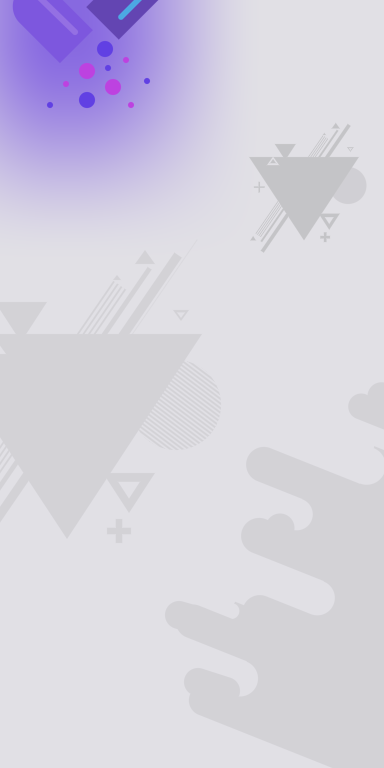
A Shadertoy shader for this background:

```glsl
const vec2 GRID = vec2(384.0, 768.0); // design units across the canvas
const vec3 PAPER = vec3(0.882, 0.878, 0.898);
const vec3 GREY = vec3(0.827, 0.823, 0.84);
const vec3 VIOLET = vec3(0.49, 0.34, 0.87);
const vec3 BLUE = vec3(0.38, 0.25, 0.89);
const vec3 MAGENTA = vec3(0.74, 0.26, 0.88);

// Smooth coverage of a signed distance
float cover(float d) {
    float aa = 0.7 * GRID.x / iResolution.x;
    return 1.0 - smoothstep(-aa, aa, d);
}

float box(vec2 p, vec2 center, vec2 halfSize) {
    vec2 q = abs(p - center) - halfSize;
    return max(q.x, q.y);
}

float segment(vec2 p, vec2 a, vec2 b, float r) {
    vec2 ab = b - a;
    return length(p - a - ab * clamp(dot(p - a, ab) / dot(ab, ab), 0.0, 1.0)) - r;
}

// Isosceles triangle; negative height points up
float triangle(vec2 p, vec2 base, float w, float h) {
    p -= base;
    float y = p.y * sign(h);
    h = abs(h);
    return max(-y, (abs(p.x) * h + y * w - w * h) / length(vec2(w, h)));
}

float triangleFrame(vec2 p, vec2 base, float w, float h, float inner) {
    vec2 holeBase = base + vec2(0.0, h * 0.22);
    return max(triangle(p, base, w, h), -triangle(p, holeBase, w * inner, h * inner));
}

float plusSign(vec2 p, vec2 center, float arm, float thick) {
    return min(box(p, center, vec2(arm, thick)), box(p, center, vec2(thick, arm)));
}

// Triangles, slanted bars and plus signs around one large triangle
float motif(vec2 p) {
    float d = triangle(p, vec2(0.0), 135.0, 205.0);
    d = max(d, -triangleFrame(p, vec2(-76.0, 20.0), 15.0, -21.0, 0.5));
    d = min(d, triangle(p, vec2(-46.0, -32.0), 26.0, 40.0));
    d = min(d, triangle(p, vec2(78.0, -70.0), 10.0, -14.0));
    d = min(d, triangle(p, vec2(50.0, -54.0), 4.0, -5.0));
    d = min(d, triangle(p, vec2(-125.0, 205.0), 7.0, -11.0));
    d = min(d, triangleFrame(p, vec2(62.0, 139.0), 26.0, 40.0, 0.42));
    d = min(d, triangleFrame(p, vec2(114.0, -24.0), 8.0, 11.0, 0.5));
    d = min(d, plusSign(p, vec2(52.0, 197.0), 12.0, 3.3));
    d = min(d, plusSign(p, vec2(-110.0, 74.0), 13.0, 1.7));
    vec2 q = vec2(dot(p, vec2(0.825, 0.566)), dot(p, vec2(-0.566, 0.825)));
    d = min(d, box(q, vec2(47.0, 61.0), vec2(4.5, 189.0)));
    d = min(d, box(q, vec2(31.0, 65.0), vec2(2.4, 166.0)));
    for (int i = 0; i < 4; i++)
        d = min(d, box(q, vec2(9.0 + 4.6 * float(i), 76.0), vec2(0.9, 146.0)));
    return d;
}

// Slanted rounded bars joined by rounded hollows
float liquid(vec2 p) {
    vec2 q = vec2(dot(p, vec2(0.929, 0.37)), dot(p, vec2(-0.37, 0.929)));
    vec3 bars[7] = vec3[7](vec3(501, 227, 14), vec3(486, 244, 13), vec3(417, 334, 17.7),
        vec3(439, 402, 18), vec3(468, 473, 17.5), vec3(409, 506, 17), vec3(449, 575, 15.5));
    vec3 hollows[5] = vec3[5](vec3(513, 297, 19), vec3(466, 368, 16),
        vec3(516, 438, 17.5), vec3(441, 482, 8), vec3(474, 541.5, 18));
    float d = segment(p, vec2(198, 682), vec2(226, 691), 14.0);
    d = min(d, segment(p, vec2(179, 615), vec2(200, 621), 14.0));
    d = min(d, length(p - vec2(280, 528)) - 14.5);
    for (int i = 0; i < 7; i++) {
        vec2 r = q - bars[i].xy;
        d = min(d, length(vec2(min(r.x, 0.0), r.y)) - bars[i].z);
    }
    for (int i = 0; i < 5; i++) {
        vec2 r = q - hollows[i].xy;
        float web = max(-r.x, abs(r.y) - hollows[i].z - 2.0);
        d = min(d, max(web, hollows[i].z - length(r)));
    }
    return d;
}

void mainImage(out vec4 fragColor, in vec2 fragCoord) {
    vec2 p = fragCoord / iResolution.xy * GRID;
    p.y = GRID.y - p.y; // measured down from the top

    // Violet glow
    float glow = (1.0 - smoothstep(75.0, 265.0, p.x)) * (1.0 - smoothstep(35.0, 265.0, p.y));
    glow *= smoothstep(-110.0, 60.0, p.x);
    vec3 color = mix(PAPER, vec3(0.53, 0.41, 0.88), glow);

    // Pale shapes
    color = mix(color, GREY, cover(liquid(p)));
    vec2 large = p - vec2(67, 334);
    float hatch = abs(fract(dot(p, vec2(0.6, -0.8)) / 3.7) - 0.5) * 3.7 - 0.95;
    float disc = length(large - vec2(109, 71)) - 45.0;
    color = mix(color, GREY, cover(max(disc, hatch)));
    color = mix(color, GREY, cover(motif(large)));
    float hairline = segment(large, vec2(130, -94), vec2(60, 8), 0.5);
    color = mix(color, GREY, 0.5 * cover(hairline));

    float scale = 0.407;
    vec2 small = (p - vec2(304, 157)) / scale;
    color = mix(color, GREY - 0.01, cover(length(p - vec2(348, 185.5)) - 18.5));
    color = mix(color, vec3(0.77, 0.77, 0.78), cover(motif(small) * scale));

    // Diagonal bars at the top
    vec2 q = vec2(p.x + p.y, p.y - p.x) * 0.7071;
    float bar = max(segment(q, vec2(30, -21), vec2(130, -21), 23.3), q.x - 87.0);
    color = mix(color, VIOLET, cover(bar));
    color = mix(color, vec3(0.58, 0.44, 0.89), cover(segment(p, vec2(40, -2), vec2(75, 32), 3.0)));
    color = mix(color, vec3(0.39, 0.27, 0.70), cover(box(q, vec2(89, -106), vec2(23, 50))));
    color = mix(color, vec3(0.30, 0.66, 0.89), cover(segment(p, vec2(121, 17), vec2(142, -4), 2.8)));

    // Dots: blue first, then magenta
    vec3 dots[10] = vec3[10](vec3(105, 49, 8), vec3(87, 100, 8), vec3(108, 68, 3),
        vec3(147, 81, 3), vec3(50, 105, 3), vec3(87, 71, 8), vec3(113, 87, 8),
        vec3(126, 60, 3), vec3(66, 84, 3), vec3(131, 105, 3));
    for (int i = 0; i < 10; i++)
        color = mix(color, i < 5 ? BLUE : MAGENTA, cover(length(p - dots[i].xy) - dots[i].z));

    fragColor = vec4(color, 1.0);
}
```
